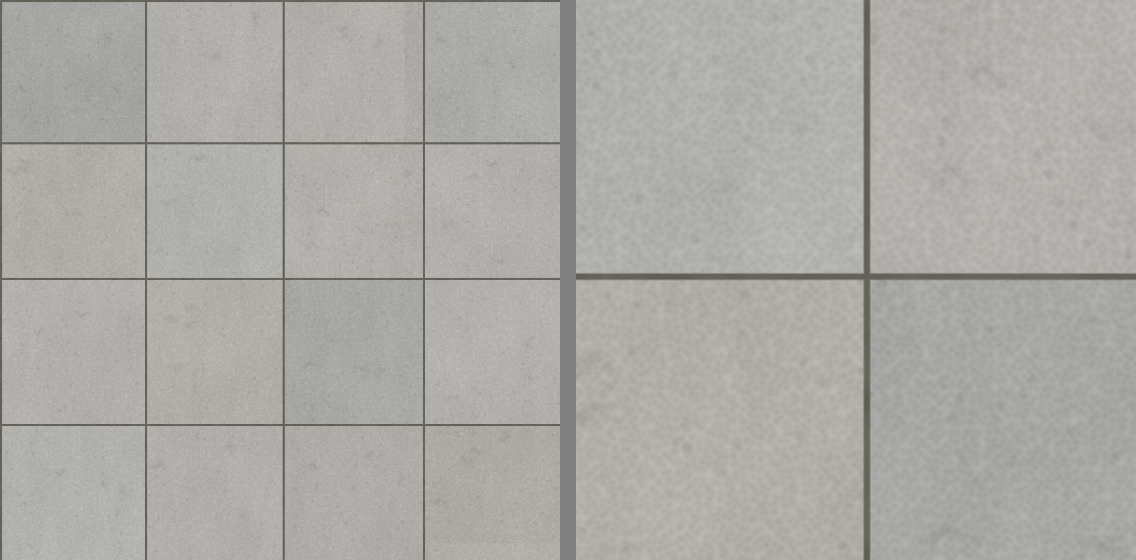
Left: the whole. Right: its middle third, enlarged.
Reproduce this texture procedurally as a three.js fragment shader.

```glsl
// Draws a four by four grid of worn grey concrete tiles with thin dark joints.
varying vec2 vUv;

const vec3 CONCRETE = vec3(0.692, 0.685, 0.670);
const vec3 GROUT = vec3(0.395, 0.385, 0.350);
const vec3 WARM_SHIFT = vec3(0.010, -0.002, -0.003);
const vec4 JOINTS_X = vec4(0.0020, 0.2610, 0.5065, 0.7570);
const vec4 JOINTS_Y = vec4(0.2410, 0.5020, 0.7440, 0.9980);
const float JOINT_HALF_WIDTH = 0.0019;
const float JOINT_SOFTNESS = 0.0008;

// Brightness and warmth of the tiles, rows from bottom to top.
const mat4 TILE_TONE = mat4(
   0.012,  0.004, -0.010, -0.016,
   0.006,  0.000, -0.022,  0.008,
  -0.002,  0.008,  0.004,  0.008,
  -0.034,  0.004,  0.002, -0.012);
const mat4 TILE_WARMTH = mat4(
  -0.4, 0.0,  0.4,  0.8,
   0.2, 0.8, -0.9, -0.2,
   1.0, -0.5, 0.5, -0.2,
  -1.0, 0.0,  0.5, -0.6);

vec2 hash2(vec2 p) {
  vec3 q = fract(p.xyx * vec3(0.1031, 0.1030, 0.0973));
  q += dot(q, q.yzx + 33.33);
  return fract((q.xx + q.yz) * q.zy);
}

// Distance to the closest scattered point, with the hash of its cell.
vec2 cellular(vec2 p) {
  vec2 cell = floor(p);
  vec2 nearest = vec2(8.0, 0.0);
  for (int y = -1; y <= 1; y++) {
    for (int x = -1; x <= 1; x++) {
      vec2 neighbour = cell + vec2(float(x), float(y));
      vec2 rnd = hash2(neighbour);
      float d = length(neighbour + rnd - p);
      if (d < nearest.x) nearest = vec2(d, fract(rnd.x * 7.3 + rnd.y * 3.1));
    }
  }
  return nearest;
}

// Layered, rotated sines for cloudy stains, roughly -1 to 1.
float mottle(vec2 p) {
  float sum = 0.0;
  float amplitude = 0.5;
  for (int i = 0; i < 6; i++) {
    p = mat2(0.8, 0.6, -0.6, 0.8) * p * 1.65 + 2.7;
    sum += amplitude * sin(p.x + 1.4 * sin(p.y + sum));
    amplitude *= 0.68;
  }
  return sum;
}

// Fine pebbled grain with sparse dark pores and a faint weave.
float grain(vec2 p) {
  float fine = cellular(p * 240.0).x - 0.45;
  float coarse = cellular(p * 120.0 + 31.0).x - 0.45;
  vec2 pore = cellular(p * 85.0 + 9.0);
  float pores = step(0.86, pore.y) * (1.0 - smoothstep(0.10, 0.38, pore.x));
  float weave = sin(p.x * 940.0) * sin(p.y * 940.0);
  return 0.052 * fine + 0.026 * coarse - 0.030 * pores + 0.005 * weave;
}

// Small smudged scuffs scattered over one tile.
float scuffs(vec2 p, vec2 tile) {
  float mark = 0.0;
  for (int i = 0; i < 4; i++) {
    vec2 rnd = hash2(tile * 13.0 + float(i) * 5.7 + 2.0);
    vec2 offset = p - mix(vec2(0.02), vec2(0.23), rnd);
    offset += 0.003 * vec2(sin(p.y * 420.0), sin(p.x * 310.0));
    vec2 size = mix(vec2(0.012, 0.005), vec2(0.006, 0.011), step(0.6, rnd.x));
    mark += (0.4 + 0.6 * rnd.y) * exp(-dot(offset / size, offset / size));
  }
  return mark;
}

// Soft rectangular patch.
float patchMask(vec2 p, vec2 low, vec2 high) {
  vec2 inside = smoothstep(low - 0.001, low + 0.001, p)
              * (1.0 - smoothstep(high - 0.001, high + 0.001, p));
  return inside.x * inside.y;
}

float pick(mat4 values, vec2 tile) {
  vec4 index = vec4(0.0, 1.0, 2.0, 3.0);
  vec4 column = vec4(equal(index, vec4(tile.x)));
  vec4 row = vec4(equal(index, vec4(tile.y)));
  return dot(values * row, column);
}

float jointDistance(float x, vec4 joints) {
  vec4 d = abs(joints - x);
  return min(min(d.x, d.y), min(d.z, d.w));
}

void main() {
  // Tile address and position within the tile.
  vec2 tile = vec2(dot(step(JOINTS_X.yzw, vec3(vUv.x)), vec3(1.0)),
                   dot(step(JOINTS_Y.xyz, vec3(vUv.y)), vec3(1.0)));
  vec2 local = vUv - tile * 0.25;
  vec2 seed = hash2(tile + 4.0) * 20.0;

  // Broad stains, vertical streaks, grain and scuffs.
  float shade = pick(TILE_TONE, tile);
  shade += 0.012 * mottle(local * 9.0 + seed);
  shade += 0.007 * mottle(local * vec2(55.0, 14.0) + seed.yx);
  shade += grain(vUv) - 0.055 * scuffs(local, tile);
  shade -= 0.020 * patchMask(vUv, vec2(0.723, 0.744), vec2(0.760, 1.01));
  shade += 0.018 * patchMask(vUv, vec2(0.765, -0.01), vec2(1.01, 0.030));
  vec3 color = CONCRETE + shade + WARM_SHIFT * pick(TILE_WARMTH, tile);

  // Grout joints.
  float joint = min(jointDistance(vUv.x, JOINTS_X), jointDistance(vUv.y, JOINTS_Y));
  float tileMask = smoothstep(JOINT_HALF_WIDTH - JOINT_SOFTNESS,
                              JOINT_HALF_WIDTH + JOINT_SOFTNESS, joint);
  vec3 grout = GROUT + 0.02 * mottle(vUv * 60.0);
  gl_FragColor = vec4(mix(grout, color, tileMask), 1.0);
}
```
